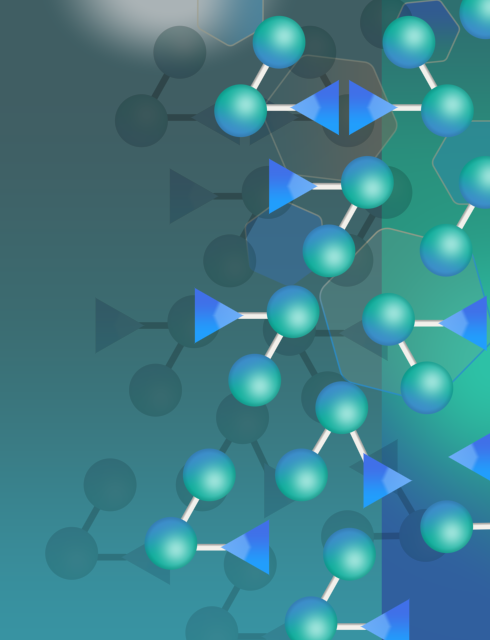
This background is drawn by a WebGL 2 fragment shader. Its source:

```glsl
#version 300 es
precision highp float;
uniform vec2 u_resolution;
out vec4 fragColor;

#define BALL_RADIUS 0.0412
#define BALL_OFFSET vec2(0.060, 0.107)
#define ARROW_SIZE vec2(0.0755, 0.043)
#define ARROW_REACH 0.1535
#define BOND_RADIUS 0.0052
#define GHOST_SHIFT vec2(-0.155, -0.0156)
#define STRIP_X 0.5965
#define EDGE_WIDTH 0.0012

const vec3 TAN = vec3(0.62, 0.61, 0.53);
const vec3 AZURE = vec3(0.16, 0.55, 0.80);

// Corner position, then the side and the height direction of the second ball
const vec4 MOLECULES[7] = vec4[7](
  vec4(0.376, 0.827, 1, 1), vec4(0.699, 0.827, -1, 1),
  vec4(0.607, 0.501, 1, -1), vec4(0.574, 0.715, -1, -1),
  vec4(0.458, 0.513, -1, -1), vec4(0.267, 0.151, 1, 1),
  vec4(0.486, 0.027, 1, 1));

float cover(float d) {
  float aa = 0.8 / u_resolution.y;
  return smoothstep(aa, -aa, d);
}

void paint(inout vec4 layer, vec3 color, float d) {
  layer = mix(layer, vec4(color, 1.0), cover(d));
}

void bond(inout vec4 layer, vec2 p, vec2 a, vec2 b, float light) {
  vec2 axis = b - a, q = p - a;
  float t = clamp(dot(q, axis) / dot(axis, axis), 0.0, 1.0);
  float across = (axis.x * q.y - axis.y * q.x) / length(axis) / BOND_RADIUS;
  float shade = 0.95 - 0.28 * smoothstep(0.1, 0.9, across * sign(axis.x));
  paint(layer, vec3(shade, shade * 0.99, shade * 0.97) * light, length(q - axis * t) - BOND_RADIUS);
}

void ball(inout vec4 layer, vec2 p, vec2 center, float flip) {
  vec2 q = (p - center) / BALL_RADIUS;
  q.y *= flip;
  float r = length(q);
  vec3 color = mix(vec3(0.04, 0.67, 0.60), vec3(0.23, 0.55, 0.79), smoothstep(-0.35, 0.95, q.y - 0.35 * q.x));
  float glint = exp(-3.2 * dot(q - vec2(0.2, -0.23), q - vec2(0.2, -0.23)));
  color = mix(color, vec3(0.66, 0.91, 0.88), 0.9 * glint);
  paint(layer, color * (1.0 - 0.1 * smoothstep(0.8, 1.0, r)), (r - 1.0) * BALL_RADIUS);
}

// Triangle with an upright base, pointing along side
void arrow(inout vec4 layer, vec2 p, vec2 base, float side) {
  vec2 q = (p - base) * vec2(side, 1.0);
  float d = max(-q.x, dot(vec2(q.x - ARROW_SIZE.x, abs(q.y)), normalize(ARROW_SIZE.yx)));
  vec2 s = q / ARROW_SIZE;
  vec3 color = mix(vec3(0.13, 0.62, 0.99), vec3(0.25, 0.44, 0.91), smoothstep(-0.7, 0.6, s.y));
  float facet = smoothstep(0.0, 0.12, s.x - 0.33 - 0.25 * abs(s.y));
  color = mix(color, vec3(0.44, 0.69, 0.97), facet * (0.55 + 0.4 * s.x));
  paint(layer, color, d);
}

vec4 molecules(vec2 p, float light) {
  vec4 layer = vec4(0.0);
  for (int i = 0; i < 7; i++) {
    vec2 corner = MOLECULES[i].xy, way = MOLECULES[i].zw;
    float lift = i < 2 ? 0.005 : -0.006, flip = i < 3 ? -1.0 : 1.0;
    vec2 end = corner + way * BALL_OFFSET;
    vec2 base = corner + vec2(way.x * ARROW_REACH, lift);
    bond(layer, p, corner, end, light);
    bond(layer, p, vec2(corner.x, base.y), base - vec2(way.x * 0.07, 0.0), light);
    arrow(layer, p, base, -way.x);
    ball(layer, p, corner, flip);
    ball(layer, p, end, flip);
  }
  // Forked molecule in the middle
  vec2 fork = vec2(0.534, 0.363), leg = vec2(0.471, 0.258);
  bond(layer, p, fork, leg, light);
  bond(layer, p, fork, vec2(0.575, 0.276), light);
  arrow(layer, p, vec2(0.568, 0.249), 1.0);
  ball(layer, p, fork, 1.0);
  ball(layer, p, leg, 1.0);
  // Molecules cut by the right border
  vec2 outer = vec2(0.820, 0.179), inner = vec2(0.698, 0.177);
  bond(layer, p, inner, outer, light);
  bond(layer, p, outer, vec2(0.775, 0.255), light);
  arrow(layer, p, vec2(0.776, 0.286), -1.0);
  ball(layer, p, outer, 1.0);
  ball(layer, p, inner, 1.0);
  vec2 high = vec2(0.758, 0.715), low = vec2(0.697, 0.609);
  bond(layer, p, low, high, light);
  ball(layer, p, high, -1.0);
  ball(layer, p, low, -1.0);
  ball(layer, p, vec2(0.759, 0.980), -1.0);
  return layer;
}

// Rounded translucent hexagon with a thin outline
void hexagon(inout vec3 color, vec2 p, vec2 center, float size, float turn, vec4 fill, vec4 edge) {
  float c = cos(turn), s = sin(turn), inset = size * 0.8;
  vec2 q = abs(mat2(c, -s, s, c) * (p - center));
  vec2 k = vec2(-0.866, 0.5);
  q -= 2.0 * min(dot(k, q), 0.0) * k;
  q -= vec2(clamp(q.x, -0.577 * inset, 0.577 * inset), inset);
  float d = length(q) * sign(q.y) - size * 0.2;
  color = mix(color, fill.rgb, fill.a * cover(d));
  color = mix(color, edge.rgb, edge.a * cover(abs(d) - EDGE_WIDTH));
}

vec3 backdrop(vec2 p) {
  vec3 color = mix(vec3(0.22, 0.58, 0.64), vec3(0.23, 0.43, 0.45), smoothstep(-0.05, 0.55, p.y));
  color = mix(color, vec3(0.25, 0.37, 0.39), smoothstep(0.4, 0.85, p.y));
  float glow = length((p - vec2(0.265, 1.03)) / vec2(0.205, 0.15));
  color = mix(color, vec3(0.69, 0.72, 0.73), 0.95 * smoothstep(1.0, 0.3, glow));
  // Bright strip: green above, blue below
  vec3 strip = mix(vec3(0.16, 0.57, 0.49), vec3(0.18, 0.44, 0.44), smoothstep(0.7, 1.0, p.y));
  strip = mix(vec3(0.19, 0.37, 0.62), strip, smoothstep(0.12, 0.48, p.y + 0.8 * (p.x - 0.68)));
  vec2 g = (p - vec2(0.77, 0.43)) / vec2(0.15, 0.17);
  strip = mix(strip, vec3(0.18, 0.78, 0.67), 0.9 * exp(-dot(g, g)));
  return mix(color, strip, cover(STRIP_X - p.x));
}

void main() {
  vec2 p = gl_FragCoord.xy / u_resolution.y;
  vec3 color = backdrop(p);

  vec4 faint = vec4(TAN, 0.6);
  hexagon(color, p, vec2(0.360, 0.986), 0.051, 0.52, vec4(0.30, 0.52, 0.62, 0.9 * smoothstep(0.29, 0.42, p.x)), faint);
  hexagon(color, p, vec2(0.515, 0.815), 0.094, -0.12, vec4(0.46, 0.40, 0.34, 0.5 * smoothstep(0.4, 0.62, p.x)), vec4(TAN, 0.4));
  hexagon(color, p, vec2(0.446, 0.620), 0.060, 0.63, vec4(0.22, 0.43, 0.62, 0.6), vec4(TAN, smoothstep(0.57, 0.68, p.y) * 0.6));
  hexagon(color, p, vec2(0.749, 0.746), 0.065, 0.0, vec4(0.18, 0.54, 0.62, 0.65), faint);
  hexagon(color, p, vec2(0.664, 0.950), 0.048, 0.1, vec4(0.20, 0.32, 0.62, 0.7 * smoothstep(0.91, 0.99, p.y)), faint);
  vec3 rim = mix(AZURE, TAN, smoothstep(0.50, 0.60, p.y - 0.4 * (p.x - 0.55)));
  hexagon(color, p, vec2(0.636, 0.508), 0.124, -0.25, vec4(0.45, 0.62, 0.58, 0.28), vec4(rim, 0.8));

  // Dim copies behind, then the bright molecules
  vec4 ghost = molecules(p - GHOST_SHIFT, 0.0);
  color = mix(color, color * 0.72 + ghost.rgb * 0.08, ghost.a * mix(0.6, 1.0, p.y));
  vec4 front = molecules(p, 1.0);
  color = color * (1.0 - front.a) + front.rgb;
  fragColor = vec4(color, 1.0);
}
```
